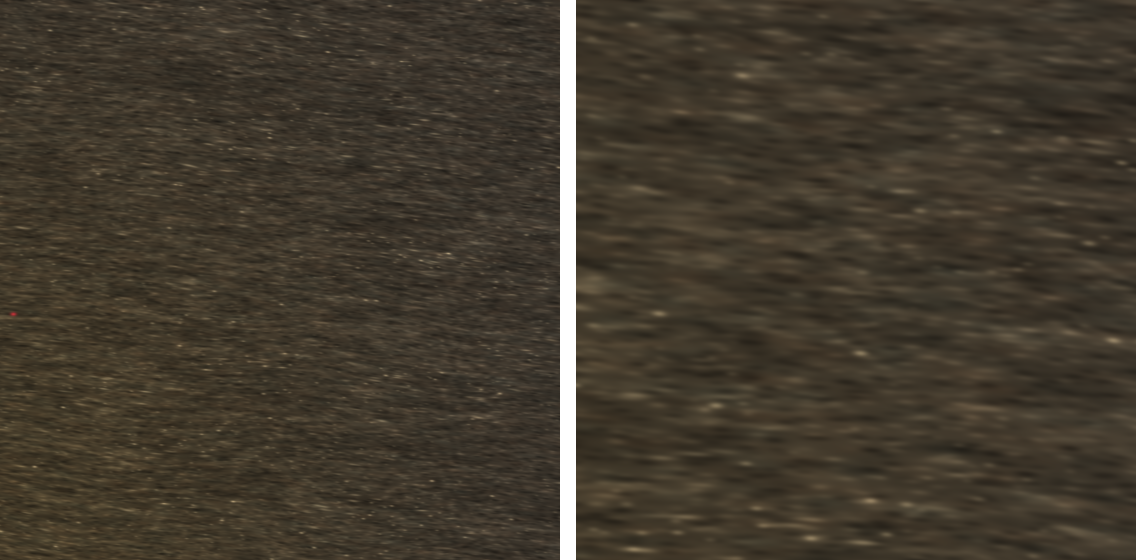
Left, the full canvas; right, a detail of the centre.
A Shadertoy shader for this texture:

```glsl
// Dark brushed brown surface with fine, slightly tilted fibres and sparse pale flecks.

const vec3 WARM_BROWN = vec3(0.259, 0.222, 0.153);
const vec3 COOL_BROWN = vec3(0.226, 0.201, 0.168);
const vec3 FLECK_TINT = vec3(0.38, 0.34, 0.26);
const vec3 RED_SPOT   = vec3(0.75, 0.20, 0.22);
const float TILT = 0.09;

// Three random values per cell
vec3 hash3(vec2 cell, float seed) {
    vec3 q = fract(vec3(cell.xyx + seed * 17.3) * vec3(0.1031, 0.1030, 0.0973));
    q += dot(q, q.yxz + 33.33);
    return fract((q.xxy + q.yzz) * q.zyx);
}

// Cellular noise: soft light and dark grains, one per stretched cell, about unit variance
float fibres(vec2 p, vec2 density, float seed) {
    vec2 q = p * density;
    vec2 home = floor(q);
    float sum = 0.0;
    for (int y = -1; y <= 1; y++)
    for (int x = -1; x <= 1; x++) {
        vec2 cell = home + vec2(x, y);
        vec3 rnd = hash3(cell, seed);
        vec2 d = q - cell - rnd.xy;
        sum += (2.0 * rnd.z - 1.0) * exp(-4.0 * dot(d, d));
    }
    return 2.8 * sum;
}

// Rare bright grains; rarity is the share of cells left empty
float flecks(vec2 p, vec2 density, float rarity, float seed) {
    vec2 q = p * density;
    vec2 home = floor(q);
    float sum = 0.0;
    for (int y = -1; y <= 1; y++)
    for (int x = -1; x <= 1; x++) {
        vec2 cell = home + vec2(x, y);
        vec3 rnd = hash3(cell, seed);
        vec2 d = q - cell - rnd.xy;
        float strength = max(rnd.z - rarity, 0.0) / (1.0 - rarity);
        sum += strength * exp(-6.0 * dot(d, d));
    }
    return sum;
}

// Shear the plane along the brushing direction, with a slow waver
vec2 brushed(vec2 p, float tilt) {
    float waver = 0.004 * sin(5.0 * p.x + 4.0 * p.y) + 0.002 * sin(13.0 * p.x - 7.0 * p.y);
    return vec2(p.x, p.y + tilt * p.x + waver);
}

// Warm at the lower left, cooler towards the upper right
vec3 groundColour(vec2 uv) {
    float cool = smoothstep(0.0, 1.15, length(uv * vec2(1.0, 0.8)));
    return mix(WARM_BROWN, COOL_BROWN, cool);
}

void mainImage(out vec4 fragColor, in vec2 fragCoord) {
    vec2 uv = fragCoord / iResolution.xy;
    vec2 p = fragCoord / iResolution.y;
    vec2 b = brushed(p, TILT);

    // Layered fibres from hair-thin strands to broad shading
    float grain = 0.62 * fibres(b, vec2(78.0, 300.0), 1.0)
                + 0.58 * fibres(b, vec2(27.0, 195.0), 2.0)
                + 0.29 * fibres(b, vec2(10.0, 85.0), 3.0)
                + 0.16 * fibres(b, vec2(4.0, 18.0), 4.0);
    vec3 colour = groundColour(uv) * exp(0.147 * grain);

    // Very faint shifts between reddish and greenish strands
    float hue = fibres(b, vec2(34.0, 140.0), 5.0);
    colour *= 1.0 + 0.011 * hue * vec3(1.0, -0.3, -1.0);

    // Pale strands gathered in loose patches
    float patches = clamp(0.8 + 0.5 * fibres(b, vec2(6.0, 22.0), 8.0), 0.2, 1.8);
    float pale = flecks(b, vec2(44.0, 250.0), 0.90, 6.0)
               + flecks(b, vec2(110.0, 270.0), 0.95, 9.0);
    colour += FLECK_TINT * 0.36 * pale * patches;

    // Small bright flecks and a few longer glints
    float bright = flecks(b, vec2(95.0, 230.0), 0.994, 7.0);
    float glint = flecks(brushed(p, 1.7 * TILT), vec2(36.0, 200.0), 0.991, 10.0);
    colour += FLECK_TINT * (bright + 0.7 * glint);

    // One tiny red spot near the left edge
    vec2 spot = (uv - vec2(0.024, 0.439)) / vec2(0.0055, 0.0032);
    colour = mix(colour, RED_SPOT, exp(-dot(spot, spot)));

    fragColor = vec4(colour, 1.0);
}
```
